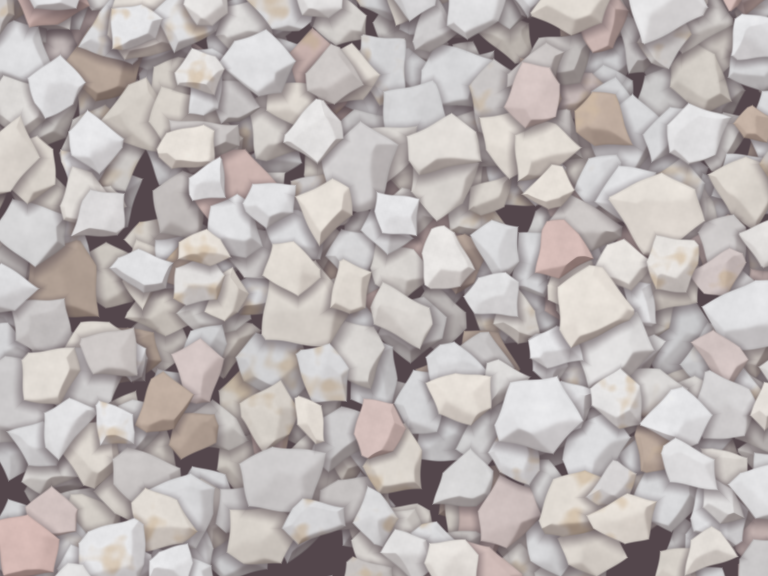
Reproduce this texture procedurally as a Shadertoy shader.

```glsl
const float TAU = 6.2831853;
const int LAYERS = 6;
const int SIDES = 6;
const float CELL = 0.122;       // grid spacing, in canvas heights
const float EDGE = 0.0022;      // half width of a soft outline
const float CREASE = 30.0;      // sharpness of the facet ridges
const vec3 LIGHT = vec3(-0.28, 0.56, 0.78);

const vec3 GAP = vec3(0.33, 0.28, 0.30);
const vec3 WHITE = vec3(0.895, 0.895, 0.903);
const vec3 CREAM = vec3(0.90, 0.875, 0.845);
const vec3 GREY = vec3(0.79, 0.77, 0.765);
const vec3 PINK = vec3(0.83, 0.725, 0.705);
const vec3 TAN = vec3(0.76, 0.69, 0.64);
const vec3 OCHRE = vec3(0.79, 0.71, 0.61);

vec3 hash3(vec2 p) {
    vec3 q = fract(p.xyx * vec3(0.1031, 0.1030, 0.0973));
    q += dot(q, q.yxz + 33.33);
    return fract((q.xxy + q.yzz) * q.zyx);
}

// Layered, turned sines in about -1..1
float mottle(vec2 p, float seed) {
    float sum = 0.0, amp = 0.5;
    for (int i = 0; i < 4; i++) {
        p = mat2(0.8, 0.6, -0.6, 0.8) * p * 1.6 + seed;
        sum += amp * sin(p.x + 0.8 * sin(p.y * 0.7)) * sin(p.y + seed);
        amp *= 0.7;
    }
    return sum;
}

float facetLight(vec3 normal) {
    return smoothstep(-0.6, 0.72, dot(normalize(normal), LIGHT));
}

// Faceted convex chip: x = distance to the outline, y = light on the facets
vec2 chip(vec2 p, vec2 id, float axis, float stretch) {
    vec3 r = hash3(id + 5.7);
    vec2 tilt = (r.xy - 0.5) * 0.9;
    float weight = exp(-CREASE * (0.32 + r.z * 0.22 + dot(p, tilt)));
    float light = weight * facetLight(vec3(-tilt, 1.0));
    float outline = length(p) - 1.22;
    for (int k = 0; k < SIDES; k++) {
        vec3 h = hash3(id + float(k) * 7.3 + 11.0);
        float angle = axis + (float(k) + 0.85 * h.x) * TAU / float(SIDES);
        vec2 n = vec2(cos(angle), sin(angle));
        float rim = mix(0.66, 1.06, h.y) * (1.0 - stretch * abs(sin(angle - axis)));
        float slope = mix(0.5, 2.6, h.z);
        float d = dot(p, n) - rim;
        float w = exp(-CREASE * max(-d * slope, -0.3));
        outline = max(outline, d);
        light += w * facetLight(vec3(n * slope, 1.0));
        weight += w;
    }
    return vec2(outline, light / weight);
}

vec3 stoneColor(float kind, float tone) {
    vec3 c = mix(WHITE, CREAM, smoothstep(0.4, 0.85, tone));
    c = mix(c, GREY, step(0.72, kind) * (0.4 + 0.6 * tone));
    c = mix(c, PINK, step(0.86, kind) * (0.35 + 0.65 * tone));
    return mix(c, TAN, step(0.95, kind));
}

// Lays one stone and its contact shadow over the colour below
vec3 layStone(vec3 below, vec2 p, vec2 id, float radius, float depth) {
    vec3 look = hash3(id + 71.0);
    vec3 form = hash3(id + 23.0);
    float grain = mottle(p * 1.6, form.x * 40.0);
    vec2 q = p + 0.022 * sin(p.yx * 5.0 + form.xy * TAU);
    vec2 s = chip(q, id, form.x * TAU, 0.45 * form.y);

    // Shadow reaches further below the stone than above it
    float reach = s.x + 0.11 * p.y / (length(p) + 0.2);
    float shadow = 1.0 - smoothstep(-0.12, 0.28, reach);
    vec3 c = mix(below, GAP, 0.56 * shadow);

    vec3 body = stoneColor(look.x, look.y);
    float stain = smoothstep(0.0, 0.8, grain) * step(0.8, look.z);
    body = mix(body, OCHRE, 0.7 * stain);
    body *= 1.0 + 0.03 * grain + 0.012 * mottle(p * 7.0, form.y * 30.0);
    vec3 shade = mix(vec3(0.60, 0.56, 0.555), vec3(1.01), s.y);
    float rimDark = smoothstep(-0.08, 0.02, s.x);
    body *= shade * (1.0 - 0.07 * rimDark) * mix(0.88, 1.0, depth);

    float soft = EDGE / radius;
    return mix(c, body, 1.0 - smoothstep(-soft, soft, s.x));
}

void mainImage(out vec4 fragColor, in vec2 fragCoord) {
    vec2 uv = fragCoord / iResolution.y;
    vec3 color = GAP;
    // Full bed at the bottom, sparser stones on top
    for (int layer = 0; layer < LAYERS; layer++) {
        float depth = float(layer) / float(LAYERS - 1);
        vec2 g = uv / CELL + float(layer) * vec2(0.37, 0.61);
        for (int j = 1; j >= -1; j--)
        for (int i = -1; i <= 1; i++) {
            vec2 cell = floor(g) + vec2(i, j);
            vec2 id = cell + 50.0 + float(layer) * vec2(37.0, 91.0);
            vec3 h = hash3(id);
            if (hash3(id + 133.0).x > mix(1.0, 0.45, depth)) continue;
            float radius = mix(mix(0.52, 0.40, depth), 0.64, h.z * h.z);
            vec2 p = (g - cell - 0.5 - (h.xy - 0.5) * 0.7) / radius;
            if (dot(p, p) > 2.9) continue;
            color = layStone(color, p, id, radius * CELL, depth);
        }
    }
    fragColor = vec4(clamp(color, 0.0, 0.93), 1.0);
}
```
